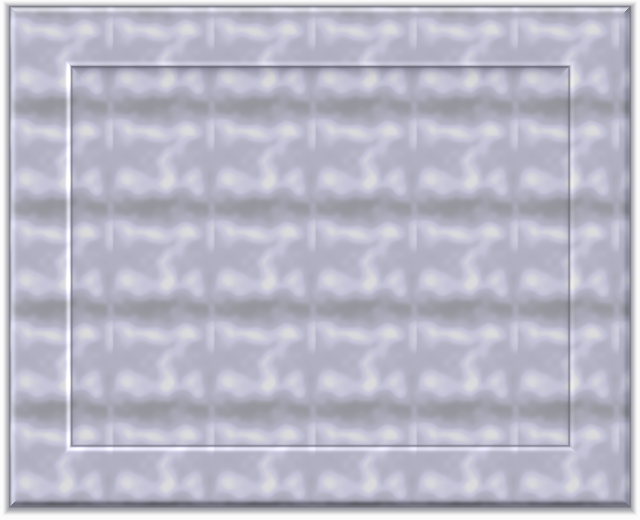
Reproduce this pattern procedurally as a WebGL 1 fragment shader.

```glsl
precision highp float;

uniform vec2 u_resolution;

// Layout, in units of canvas height with y pointing down
const float ASPECT = 1.2308;
const vec2 FRAME_MIN = vec2(0.0176, 0.0112);
const vec2 FRAME_MAX = vec2(1.2131, 0.9760);
const vec2 PANEL_MIN = vec2(0.1378, 0.1282);
const vec2 PANEL_MAX = vec2(1.0946, 0.8574);
const vec2 TILE_ORIGIN = vec2(0.0200, 0.0096);
const float TILE_SIZE = 0.1947;

// Marble tuning
const float BASE_TONE = 0.38;
const float WARP = 0.09;
const float MOTTLE = 0.30;

// Bevel tuning
const vec2 LIGHT = vec2(-0.55, -1.0);
const float RIM_WIDTH = 0.0032;
const float BEVEL_WIDTH = 0.0055;
const float GROOVE_WIDTH = 0.0021;
const float SHADOW_WIDTH = 0.014;

const vec3 PAPER = vec3(0.985);
const vec3 SMOKE = vec3(0.59, 0.59, 0.62);
const vec3 SLATE = vec3(0.69, 0.69, 0.76);
const vec3 LAVENDER = vec3(0.775, 0.77, 0.85);
const vec3 CREAM = vec3(0.86, 0.86, 0.865);
const vec3 EDGE = vec3(0.38, 0.38, 0.43);

float hash(vec2 p) {
  vec3 q = fract(p.xyx * 0.1031);
  q += dot(q, q.yzx + 33.33);
  return fract((q.x + q.y) * q.z);
}

// Value noise that wraps after one tile
float tileNoise(vec2 uv, float cells, float seed) {
  vec2 p = uv * cells;
  vec2 i = floor(p);
  vec2 f = fract(p);
  f = f * f * (3.0 - 2.0 * f);
  vec2 a = mod(i, cells) + seed;
  vec2 b = mod(i + 1.0, cells) + seed;
  return mix(mix(hash(a), hash(vec2(b.x, a.y)), f.x),
             mix(hash(vec2(a.x, b.y)), hash(b), f.x), f.y);
}

vec2 wrapDelta(vec2 d) {
  return fract(d + 0.5) - 0.5;
}

float cloud(vec2 uv, vec2 center, vec2 radius) {
  vec2 d = wrapDelta(uv - center) / radius;
  return exp(-dot(d, d));
}

float streak(vec2 uv, vec2 a, vec2 b, float width) {
  vec2 ab = b - a;
  float h = clamp(dot(uv - a, ab) / dot(ab, ab), 0.0, 1.0);
  float d = length(uv - a - ab * h) / width;
  return exp(-d * d);
}

float marbleTone(vec2 uv) {
  vec2 warp = vec2(tileNoise(uv, 7.0, 3.0), tileNoise(uv, 7.0, 41.0)) - 0.5;
  vec2 w = uv + WARP * warp;
  vec2 f = fract(w);

  // Upper crescent and lower ragged bank of light
  float light = 0.55 * cloud(w, vec2(0.14, 0.22), vec2(0.10, 0.08));
  light += 0.90 * cloud(w, vec2(0.36, 0.27), vec2(0.20, 0.075));
  light += 0.65 * cloud(w, vec2(0.72, 0.22), vec2(0.16, 0.06));
  light += 0.80 * cloud(w, vec2(0.19, 0.72), vec2(0.11, 0.11));
  light += 0.80 * cloud(w, vec2(0.53, 0.69), vec2(0.10, 0.14));
  light += 0.50 * cloud(w, vec2(0.52, 0.78), vec2(0.28, 0.06));
  light += 0.70 * cloud(w, vec2(0.82, 0.72), vec2(0.09, 0.10));
  light += 0.45 * streak(f, vec2(0.80, 0.24), vec2(0.52, 0.54), 0.06);

  // Smoky band and dim side seam
  float band = wrapDelta(w).y / 0.14;
  float dark = 0.22 * exp(-band * band);
  dark += 0.20 * cloud(w, vec2(0.47, 0.0), vec2(0.22, 0.08));
  dark += 0.14 * cloud(w, vec2(0.0, 0.78), vec2(0.06, 0.22));

  // Sharp-edged fold on the tile seam
  float side = wrapDelta(uv).x;
  float v = fract(uv.y);
  float fold = smoothstep(-0.09, -0.01, side) * (1.0 - smoothstep(0.0, 0.025, side));
  fold *= smoothstep(0.07, 0.22, v) * (1.0 - smoothstep(0.30, 0.52, v));
  fold += 0.5 * cloud(uv, vec2(0.99, 0.0), vec2(0.04, 0.07));

  float mottle = 0.6 * tileNoise(uv, 6.0, 17.0) + 0.4 * tileNoise(uv, 13.0, 59.0) - 0.5;
  return BASE_TONE + 0.58 * light - dark + 0.33 * fold + MOTTLE * mottle;
}

vec3 marble(float tone) {
  vec3 c = mix(SMOKE, SLATE, smoothstep(0.0, 0.36, tone));
  c = mix(c, LAVENDER, smoothstep(0.34, 0.66, tone));
  return mix(c, CREAM, smoothstep(0.62, 0.96, tone));
}

// Signed distance in x, outward mitred normal in yz
vec3 mitredBox(vec2 p, vec2 lo, vec2 hi) {
  vec2 c = p - 0.5 * (lo + hi);
  vec2 q = abs(c) - 0.5 * (hi - lo);
  vec2 n = q.x > q.y ? vec2(sign(c.x), 0.0) : vec2(0.0, sign(c.y));
  return vec3(max(q.x, q.y), n);
}

float ridge(float d, float width) {
  return exp(-d * d / (width * width));
}

void main() {
  float scale = min(u_resolution.x / ASPECT, u_resolution.y);
  vec2 p = (gl_FragCoord.xy - 0.5 * u_resolution) / scale;
  p = vec2(p.x + 0.5 * ASPECT, 0.5 - p.y);
  float pixel = 1.0 / scale;

  vec3 color = marble(marbleTone((p - TILE_ORIGIN) / TILE_SIZE));

  // Raised outer bevel
  vec3 frame = mitredBox(p, FRAME_MIN, FRAME_MAX);
  color += 0.24 * dot(frame.yz, LIGHT) * ridge(frame.x + 0.007, BEVEL_WIDTH);
  color = mix(color, EDGE, 0.75 * ridge(frame.x, RIM_WIDTH));

  // Sunken panel: lit lip, inner shade and groove
  vec3 panel = mitredBox(p, PANEL_MIN, PANEL_MAX);
  vec2 n = panel.yz;
  float topSide = max(-n.y, 0.0);
  float lip = (0.15 + 0.06 * (n.y - n.x)) * mix(1.2, 0.6, p.x / ASPECT);
  color += lip * ridge(panel.x - 0.006, 0.0045);
  float shade = 0.06 + 0.17 * topSide - 0.05 * max(n.y, 0.0);
  color -= shade * exp(min(panel.x, 0.0) / 0.009) * (1.0 - smoothstep(-pixel, pixel, panel.x));
  color = mix(color, EDGE, (0.60 + 0.15 * topSide) * ridge(panel.x, GROOVE_WIDTH));

  // Paper with a soft drop shadow
  float drop = mitredBox(p - vec2(0.0, 0.003), FRAME_MIN, FRAME_MAX).x;
  vec3 paper = mix(PAPER, EDGE, 0.6 * (1.0 - smoothstep(-0.002, SHADOW_WIDTH, drop)));
  color = mix(color, paper, smoothstep(-pixel, pixel, frame.x));

  gl_FragColor = vec4(clamp(color, 0.0, 1.0), 1.0);
}
```
